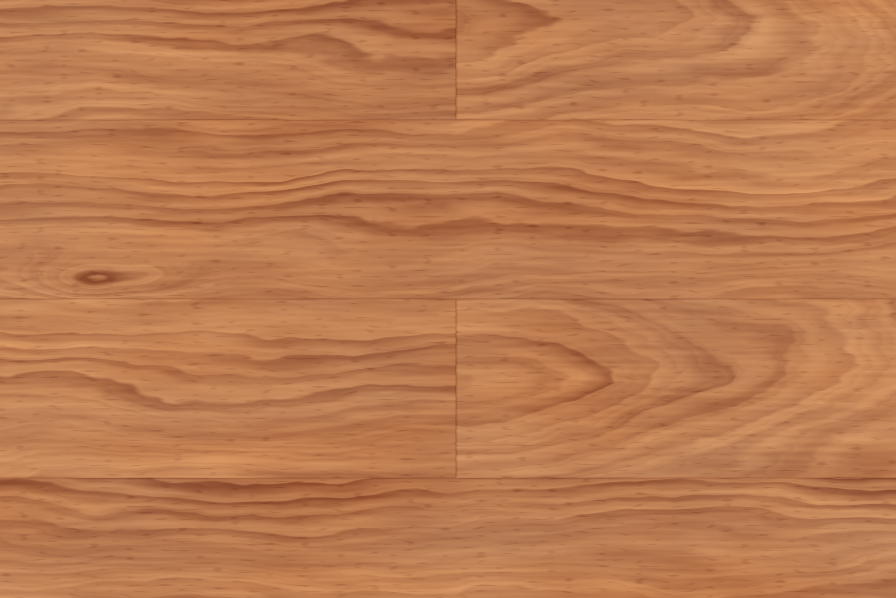
This texture is drawn by a Shadertoy shader. Its source:

```glsl
// Warm brown laminate floor: staggered planks in half-shifted rows.
// Growth rings are slices through a tilted log, bent by gradient noise;
// stretched noise adds tone bands, fibres and pores, and one plank has a knot.

const float PLANK_HEIGHT = 0.2996;          // all lengths in canvas heights
const float PLANK_LENGTH = 1.54;
const vec2  SEAM_ORIGIN  = vec2(0.763, 0.2004);
const float SEAM_WIDTH   = 0.0016;
const float SEAM_DEPTH   = 0.24;

const vec3  DARK_WOOD  = vec3(0.54, 0.29, 0.18);
const vec3  LIGHT_WOOD = vec3(0.88, 0.63, 0.42);
const vec3  DULL_TINT  = vec3(-0.025, 0.008, 0.025);
const float BASE_TONE  = 0.70;

const float RINGS_PER_UNIT = 36.0;
const float RING_CONTRAST  = 0.42;
const float ARCH_SLOPE     = 0.23;          // how fast the cut leaves the heart
const float ARCH_CENTRE    = 0.175;

const vec2  KNOT_POS  = vec2(0.152, 0.531);
const vec2  KNOT_SIZE = vec2(0.095, 0.034);
const float KNOT_RINGS = 3.6;

vec2 hash2(vec2 c) {
    vec3 q = fract(c.xyx * vec3(0.1031, 0.1030, 0.0973));
    q += dot(q, q.yzx + 33.33);
    return fract((q.xx + q.yz) * q.zy);
}

float cornerGradient(vec2 cell, vec2 offset) {
    float angle = 6.2832 * hash2(cell).x;
    return dot(vec2(cos(angle), sin(angle)), offset);
}

// Gradient noise, roughly -0.7 to 0.7
float noise(vec2 p) {
    vec2 i = floor(p), f = p - i;
    vec2 s = f * f * f * (f * (f * 6.0 - 15.0) + 10.0);
    vec2 e = vec2(1.0, 0.0);
    float low  = mix(cornerGradient(i, f), cornerGradient(i + e, f - e), s.x);
    float high = mix(cornerGradient(i + e.yx, f - e.yx),
                     cornerGradient(i + e.xx, f - e.xx), s.x);
    return mix(low, high, s.y);
}

float fbm(vec2 p) {
    float sum = 0.0, gain = 1.0;
    for (int k = 0; k < 3; k++) {
        sum += gain * noise(p);
        p = p * 2.03 + 17.3;
        gain *= 0.5;
    }
    return sum;
}

// Slow darkening towards the end of each ring, then a sharp drop
float ringLines(float ring) {
    float f = fract(ring);
    float profile = smoothstep(0.2, 0.88, f) * (1.0 - smoothstep(0.86, 1.0, f));
    float h = hash2(vec2(floor(ring), 5.0)).x;
    return profile * mix(0.3, 1.0, h * h);
}

void mainImage(out vec4 fragColor, in vec2 fragCoord) {
    vec2 p = fragCoord / iResolution.y;
    float pixel = 1.0 / iResolution.y;

    // Plank layout: every other row moves by half a plank
    float row = floor((p.y - SEAM_ORIGIN.y) / PLANK_HEIGHT);
    float shift = mod(row, 2.0) * 0.5 * PLANK_LENGTH;
    float column = floor((p.x - SEAM_ORIGIN.x - shift) / PLANK_LENGTH);
    vec2 corner = SEAM_ORIGIN + vec2(shift + column * PLANK_LENGTH, row * PLANK_HEIGHT);
    vec2 local = p - corner;
    vec2 seed = hash2(vec2(column, row) + 40.0);
    vec2 grain = p + seed * vec2(7.0, 5.0) + 3.0;

    // Distance from the log's heart: arched figure or nearly straight grain
    bool arched = mod(row, 2.0) < 0.5 && mod(column, 2.0) < 0.5;
    float heart = arched ? ARCH_CENTRE : mix(-0.2, -0.02, seed.x);
    float depth = arched ? 0.04 + ARCH_SLOPE * local.x : 0.11;
    depth += 0.07 * noise(grain * vec2(2.6, 3.0));
    float bend = 0.045 * fbm(grain * vec2(1.7, 4.5));
    float radius = length(vec2(local.y - heart + bend, depth));
    float ring = radius * RINGS_PER_UNIT
               + 0.9 * noise(grain * vec2(2.2, 9.0))
               + 0.28 * fbm(grain * vec2(9.0, 32.0));

    // Knot: a bump in the ring field, with a longer tail on its right
    vec2 toKnot = p - KNOT_POS;
    vec2 eye = toKnot / KNOT_SIZE;
    eye.x *= mix(1.0, 0.6, smoothstep(0.0, 0.1, toKnot.x));
    float inKnotPlank = step(0.0, local.y + corner.y - SEAM_ORIGIN.y - PLANK_HEIGHT)
                      * step(row, 1.0);
    float eyeDist = dot(eye, eye);
    ring += inKnotPlank * KNOT_RINGS * exp(-eyeDist);

    // Tone: broad bands, streaks, rings, fibres and pores
    float tone = BASE_TONE + 0.07 * (seed.y - 0.5);
    tone += 0.20 * noise(grain * vec2(1.3, 3.5));
    tone += 0.24 * noise(grain * vec2(1.2, 15.0) + bend * 20.0);
    tone += 0.20 * noise(vec2(grain.x * 2.5, ring * 1.6));
    tone -= RING_CONTRAST * ringLines(ring) * (0.85 + 0.9 * noise(grain * vec2(3.0, 8.0)));
    tone -= 0.09 * ringLines(ring * 2.7 + 0.3);
    tone += 0.17 * noise(grain * vec2(9.0, 130.0));
    tone -= 0.20 * smoothstep(0.22, 0.6, noise(grain * vec2(34.0, 190.0)));
    tone -= inKnotPlank * (0.10 * exp(-eyeDist) + 0.22 * exp(-12.0 * eyeDist));

    // Seams: hairlines, worn unevenly along their length
    vec2 edge = min(local, vec2(PLANK_LENGTH, PLANK_HEIGHT) - local);
    vec2 seam = 1.0 - smoothstep(vec2(0.0), vec2(SEAM_WIDTH + pixel), edge);
    float wear = 0.8 + 0.7 * noise(vec2(p.x * 9.0, row * 3.7));
    tone -= SEAM_DEPTH * max(seam.x, seam.y * wear);

    vec3 color = mix(DARK_WOOD, LIGHT_WOOD, clamp(tone, 0.0, 1.05));
    color += DULL_TINT * fbm(grain * vec2(2.0, 7.0) + 31.0);
    fragColor = vec4(color, 1.0);
}
```
